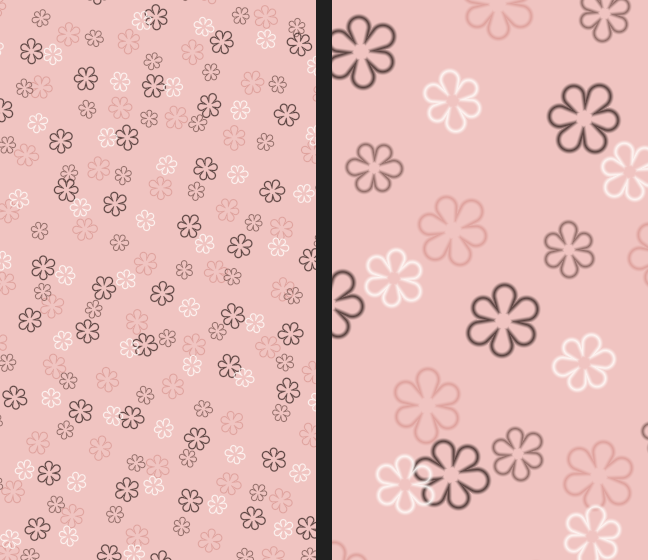
Left: the whole. Right: its middle third, enlarged.
Reproduce this pattern procedurally as a WebGL 2 fragment shader.

```glsl
#version 300 es
precision highp float;
// Scattered six-petal flower outlines in four inks on a blush ground.
// Each ink has its own tilted, jittered grid; every flower is the outline
// of a distance field made by folding one tapered petal around a centre.

uniform vec2 u_resolution;
out vec4 outColor;

#define CELL 0.210        // grid pitch, in canvas widths
#define JITTER 0.34       // spread of a flower within its cell
#define GRID_TILT 0.24    // tilt of the grids, in radians
#define PETAL_REACH 0.70  // petal tip centre, in flower radii
#define PETAL_BASE 0.08   // petal half width at the centre
#define PETAL_TIP 0.29    // petal half width at the tip
#define HEART 0.30        // radius of the open centre
#define UNEVEN 0.06       // variation between petals
#define SOFTNESS 0.0028   // edge softness, in canvas widths

const float TAU = 6.2831853;
const vec3 BLUSH = vec3(0.941, 0.769, 0.757);
const vec3 ROSE  = vec3(0.860, 0.610, 0.590);
const vec3 BROWN = vec3(0.470, 0.335, 0.315);
const vec3 DARK  = vec3(0.290, 0.205, 0.195);
const vec3 WHITE = vec3(1.000, 0.985, 0.975);

vec3 hash3(vec2 cell, float seed) {
    vec3 q = fract(vec3(cell.xyx + seed * 17.3) * vec3(0.1031, 0.1030, 0.0973));
    q += dot(q, q.yxz + 33.33);
    return fract((q.xxy + q.yzz) * q.zyx);
}

mat2 rotation(float angle) {
    float c = cos(angle), s = sin(angle);
    return mat2(c, s, -s, c);
}

// Capsule along x, widening from PETAL_BASE to PETAL_TIP
float petalDistance(vec2 p) {
    p.y = abs(p.y);
    float slope = (PETAL_BASE - PETAL_TIP) / PETAL_REACH;
    float rise = sqrt(1.0 - slope * slope);
    float along = dot(p, vec2(rise, -slope));
    if (along < 0.0) return length(p) - PETAL_BASE;
    if (along > rise * PETAL_REACH) return length(p - vec2(PETAL_REACH, 0.0)) - PETAL_TIP;
    return dot(p, vec2(slope, rise)) - PETAL_BASE;
}

// Signed distance to a flower of unit radius
float flowerDistance(vec2 p) {
    float sector = TAU / 6.0;
    float index = mod(floor(atan(p.y, p.x) / sector + 0.5), 6.0);
    vec2 q = p * rotation(index * sector);
    float stretch = 1.0 + UNEVEN * sin(index * 2.3 + 0.7);
    return min(petalDistance(q / stretch) * stretch, length(p) - HEART);
}

// Coverage of all outlines of one ink
float flowerLayer(vec2 uv, vec2 shift, float seed, float radius, float stroke) {
    vec2 grid = rotation(GRID_TILT) * uv / CELL + shift;
    vec2 home = floor(grid);
    float nearest = 1.0;
    for (int y = -1; y <= 1; y++) {
        for (int x = -1; x <= 1; x++) {
            vec2 cell = home + vec2(x, y);
            vec3 rnd = hash3(cell + 50.0, seed);
            vec2 centre = cell + 0.5 + JITTER * (rnd.xy - 0.5);
            vec2 p = rotation(rnd.z * TAU) * (grid - centre) * CELL / radius;
            float outline = abs(flowerDistance(p)) * radius - 0.5 * stroke;
            nearest = min(nearest, outline);
        }
    }
    float edge = max(SOFTNESS, 0.7 / u_resolution.x);
    return 1.0 - smoothstep(-edge, edge, nearest);
}

void main() {
    vec2 uv = gl_FragCoord.xy / u_resolution.x;

    // Inks from back to front, on interleaved grids
    vec3 color = BLUSH;
    color = mix(color, ROSE,  flowerLayer(uv, vec2(0.5, 0.5), 1.0, 0.0375, 0.0026));
    color = mix(color, BROWN, flowerLayer(uv, vec2(0.0, 0.5), 2.0, 0.0280, 0.0021));
    color = mix(color, DARK,  flowerLayer(uv, vec2(0.0, 0.0), 3.0, 0.0380, 0.0033));
    color = mix(color, WHITE, flowerLayer(uv, vec2(0.5, 0.0), 4.0, 0.0310, 0.0029));

    outColor = vec4(color, 1.0);
}
```
